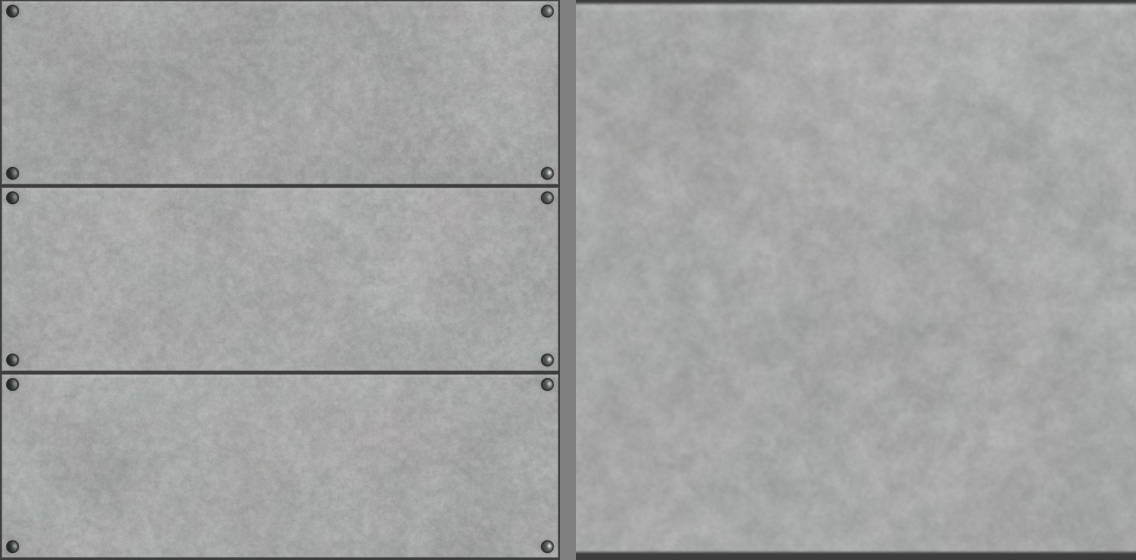
Left: the whole. Right: its middle third, enlarged.
Reproduce this texture procedurally as a WebGL 2 fragment shader.

```glsl
#version 300 es
precision highp float;
// Three wide panels of brushed grey metal, stacked and split by dark seams,
// with a small domed bolt in every corner. Layered value noise mottles the
// metal; seams and bolts are distance functions folded into each panel.

#define PANELS 3.0
#define SEAM_HALF 0.0034
#define SEAM_SHIFT 0.0013
#define BOLT_RADIUS 0.0115
#define BOLT_INSET 0.0225
#define CLOUDS 0.085
#define GRAIN 0.085
#define TINT 0.022

uniform vec2 u_resolution;
out vec4 outColor;

const vec3 METAL = vec3(0.643, 0.648, 0.645);
const vec3 SEAM = vec3(0.235, 0.24, 0.235);
const vec3 BOLT_DARK = vec3(0.15, 0.16, 0.16);
const vec3 BOLT_LIGHT = vec3(0.53, 0.55, 0.54);

float hash(vec2 p) {
  vec3 q = fract(vec3(p.xyx) * 0.1031);
  q += dot(q, q.yzx + 33.33);
  return fract((q.x + q.y) * q.z);
}

float valueNoise(vec2 p) {
  vec2 i = floor(p), f = fract(p);
  f = f * f * (3.0 - 2.0 * f);
  return mix(mix(hash(i), hash(i + vec2(1, 0)), f.x),
             mix(hash(i + vec2(0, 1)), hash(i + vec2(1, 1)), f.x), f.y);
}

// Sum of octaves, centred on zero
float fbm(vec2 p, float gain) {
  float sum = 0.0, amplitude = 0.5;
  for (int i = 0; i < 4; i++) {
    sum += amplitude * (valueNoise(p) - 0.5);
    p = mat2(1.6, 1.2, -1.2, 1.6) * p + 17.3;
    amplitude *= gain;
  }
  return sum;
}

// Mottled metal: broad clouds, fine grain and a faint warm or cool tint
vec3 metal(vec2 p, float row) {
  vec2 q = p + row * vec2(7.31, 3.17);
  float clouds = fbm(q * 6.0, 0.6);
  float grain = fbm(q * 75.0, 0.85);
  float hueShift = fbm(q * 9.0 + 41.0, 0.65);
  float tone = 0.014 * (1.0 - abs(row - 1.0)) - 0.003 * row;
  return METAL + tone + CLOUDS * clouds + GRAIN * grain
       + TINT * hueShift * vec3(-0.7, 0.9, 0.6);
}

// Domed bolt lit from the right; q is in units of its radius
vec3 boltColor(vec2 q, float side, float seed) {
  float light = smoothstep(-0.65, 0.75, q.x + 0.25 * q.y);
  vec3 color = mix(BOLT_DARK, BOLT_LIGHT, light * mix(0.75, 1.0, side));
  color = mix(color, BOLT_LIGHT * 0.8, side * 0.45);
  vec2 fromGlint = q - vec2(0.3, 0.1);
  float glint = exp(-9.0 * dot(fromGlint, fromGlint));
  color += glint * mix(0.15, 0.45, seed) * mix(0.6, 1.0, side);
  float rim = smoothstep(0.55, 0.95, length(q));
  return mix(color, BOLT_DARK, rim * 0.85);
}

void main() {
  vec2 p = gl_FragCoord.xy / u_resolution;
  float pixel = 1.0 / min(u_resolution.x, u_resolution.y);

  // Panel row and the height within it
  float panelHeight = 1.0 / PANELS;
  float y = p.y - SEAM_SHIFT;
  float row = floor(y * PANELS);
  float localY = y - row * panelHeight;
  vec3 color = metal(p, row);

  // Seams, with a pale lip along the top of each panel
  float below = panelHeight - localY;
  float seamDistance = min(min(localY, below), min(p.x, 1.0 - p.x));
  float lip = (below - 1.7 * SEAM_HALF) / (0.6 * SEAM_HALF);
  color += 0.035 * exp(-lip * lip);
  float soft = max(pixel, 0.0015);
  float seam = 1.0 - smoothstep(-soft, soft, seamDistance - SEAM_HALF);
  color = mix(color, SEAM, seam);

  // One bolt in the nearest corner
  float side = step(0.5, p.x);
  float upper = step(0.5 * panelHeight, localY);
  vec2 center = vec2(mix(BOLT_INSET, 1.0 - BOLT_INSET, side),
                     mix(BOLT_INSET, panelHeight - BOLT_INSET + SEAM_SHIFT, upper));
  vec2 offset = vec2(p.x, localY) - center;
  float boltDistance = length(offset) - BOLT_RADIUS;
  color *= 1.0 - 0.12 * exp(-max(boltDistance, 0.0) / 0.0025);
  float seed = hash(vec2(side * 5.0 + upper, row + 3.0));
  float bolt = 1.0 - smoothstep(-0.7 * soft, 0.7 * soft, boltDistance);
  color = mix(color, boltColor(offset / BOLT_RADIUS, side, seed), bolt);

  outColor = vec4(clamp(color, 0.0, 1.0), 1.0);
}
```
